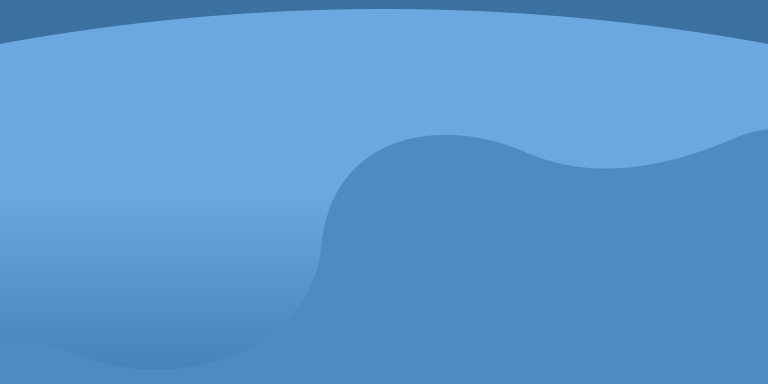
Write a Shadertoy shader that draws this background.

```glsl
// A flat blue landscape: a pale domed sky under a dark top band, shading
// darker towards the ground, with a rolling wave in front.
// The wave is a chain of cubic Beziers, solved for height at each column.

const vec3 TOP_BAND = vec3(0.231, 0.447, 0.635);
const vec3 SKY = vec3(0.424, 0.659, 0.878);
const vec3 SKY_BASE = vec3(0.263, 0.502, 0.706);
const vec3 WAVE = vec3(0.306, 0.545, 0.755);

const int SEGMENTS = 5;

// Shared end points: each segment uses four consecutive points.
const vec2 WAVE_POINTS[16] = vec2[16](
    vec2(0.000, 0.109), vec2(0.078, 0.117), vec2(0.143, 0.101),
    vec2(0.221, 0.070), vec2(0.456, -0.021), vec2(0.8125, 0.078),
    vec2(0.837, 0.362), vec2(0.867, 0.656), vec2(1.154, 0.698),
    vec2(1.367, 0.604), vec2(1.536, 0.531), vec2(1.719, 0.555),
    vec2(1.927, 0.646), vec2(1.953, 0.656), vec2(1.979, 0.661),
    vec2(2.000, 0.663));

vec2 bezier(vec2 a, vec2 b, vec2 c, vec2 d, float t) {
    float s = 1.0 - t;
    return s * s * s * a + 3.0 * s * s * t * b + 3.0 * s * t * t * c + t * t * t * d;
}

vec2 bezierTangent(vec2 a, vec2 b, vec2 c, vec2 d, float t) {
    float s = 1.0 - t;
    return s * s * (b - a) + 2.0 * s * t * (c - b) + t * t * (d - c);
}

// Approximate signed distance above a segment whose x grows with t.
float segmentDistance(vec2 p, vec2 a, vec2 b, vec2 c, vec2 d) {
    float low = 0.0, high = 1.0;
    for (int i = 0; i < 18; i++) {
        float middle = 0.5 * (low + high);
        if (bezier(a, b, c, d, middle).x < p.x) low = middle;
        else high = middle;
    }
    float t = 0.5 * (low + high);
    vec2 tangent = normalize(bezierTangent(a, b, c, d, t));
    return (p.y - bezier(a, b, c, d, t).y) * tangent.x;
}

float waveDistance(vec2 p) {
    int first = 0;
    for (int i = 1; i < SEGMENTS; i++) {
        if (p.x >= WAVE_POINTS[3 * i].x) first = 3 * i;
    }
    return segmentDistance(p, WAVE_POINTS[first], WAVE_POINTS[first + 1],
                           WAVE_POINTS[first + 2], WAVE_POINTS[first + 3]);
}

// Signed distance above a shallow parabolic dome centred on x = 1.
float domeDistance(vec2 p, float peak, float drop) {
    float x = p.x - 1.0;
    float slope = 2.0 * drop * x;
    return (p.y - peak + drop * x * x) / sqrt(1.0 + slope * slope);
}

// Coverage of the region below an edge, one pixel soft.
float below(float signedDistance, float pixel) {
    return clamp(0.5 - signedDistance / pixel, 0.0, 1.0);
}

void mainImage(out vec4 fragColor, in vec2 fragCoord) {
    // Canvas is two units wide and one unit high.
    vec2 p = fragCoord / iResolution.xy * vec2(2.0, 1.0);
    float pixel = 1.0 / iResolution.y;

    // Sky: flat in the upper half, darkening to the bottom edge.
    vec3 sky = mix(SKY, SKY_BASE, clamp(1.0 - 2.0 * p.y, 0.0, 1.0));

    // Dome over the band, then the wave in front.
    vec3 color = mix(TOP_BAND, sky, below(domeDistance(p, 0.9766, 0.091), pixel));
    color = mix(color, WAVE, below(waveDistance(p), pixel));

    fragColor = vec4(color, 1.0);
}
```
